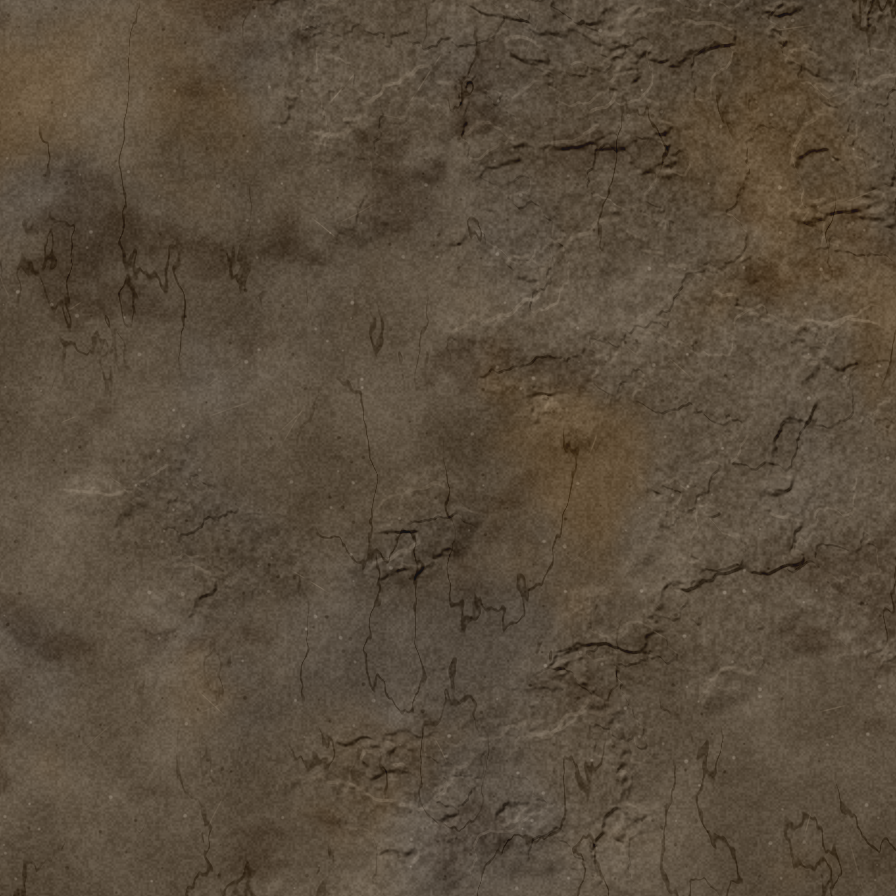
A WebGL 2 fragment shader for this texture:

```glsl
#version 300 es
precision highp float;
uniform vec2 u_resolution;
out vec4 outColor;

float hash(vec2 p) {
  vec3 v = fract(vec3(p.xyx) * 0.1031);
  v += dot(v, v.yzx + 33.33);
  return fract((v.x + v.y) * v.z);
}

float noise(vec2 p) {
  vec2 cell = floor(p), f = fract(p);
  f = f * f * (3.0 - 2.0 * f);
  return mix(mix(hash(cell), hash(cell + vec2(1, 0)), f.x),
             mix(hash(cell + vec2(0, 1)), hash(cell + vec2(1, 1)), f.x), f.y);
}

float fbm(vec2 p) {
  float sum = 0.0, amplitude = 0.5;
  for (int i = 0; i < 5; i++) {
    sum += amplitude * noise(p);
    p = mat2(1.6, 1.2, -1.2, 1.6) * p + 19.7;
    amplitude *= 0.5;
  }
  return sum;
}

vec2 warp(vec2 p) {
  return p + 0.05 * vec2(fbm(p * 7.0 + 3.1), fbm(p * 7.0 + 47.4));
}

// Share of flaked surface, heavier toward the right
float brokenness(vec2 p) {
  return smoothstep(0.49, 0.64, fbm(p * 4.0 + 8.3) + 0.1 * (p.x - 0.5));
}

// Flaked ledges and lumps over a gently uneven wall
float relief(vec2 p) {
  vec2 q = warp(p);
  float broken = brokenness(q);
  float ledge = smoothstep(0.50, 0.54, fbm(q * vec2(8.0, 11.0) + 5.2));
  float flake = smoothstep(0.46, 0.49, fbm(q * 17.0 + 31.0));
  float lumps = fbm(q * 24.0 + 11.0);
  return 0.28 * fbm(p * 14.0) + broken * (0.24 * ledge + 0.09 * flake + 0.4 * lumps);
}

// Thin straight scratches, mostly rising to the right
float scratches(vec2 p, float pixel) {
  float total = 0.0;
  p += 0.004 * vec2(noise(p * 18.0), noise(p * 18.0 + 70.0));
  for (int i = 0; i < 34; i++) {
    float id = float(i);
    vec2 center = vec2(hash(vec2(id, 3.7)), hash(vec2(id, 21.3)));
    float angle = mix(0.1, 1.3, hash(vec2(id, 9.1)));
    if (hash(vec2(id, 55.0)) > 0.75) angle = -angle;
    vec2 dir = vec2(cos(angle), sin(angle)), d = p - center;
    float halfLength = mix(0.012, 0.055, hash(vec2(id, 14.9)));
    float along = abs(dot(d, dir)) / halfLength;
    float across = abs(dot(d, vec2(-dir.y, dir.x)));
    float line = 1.0 - smoothstep(0.0, max(0.0014, pixel), across);
    total += line * (1.0 - smoothstep(0.4, 1.0, along)) * mix(0.25, 1.0, hash(vec2(id, 77.0)));
  }
  return min(total, 1.0) * smoothstep(0.2, 0.55, noise(p * 90.0));
}

void main() {
  vec2 p = gl_FragCoord.xy / u_resolution.y;
  float pixel = 1.0 / u_resolution.y;
  vec2 q = warp(p);
  float broken = brokenness(q);

  // Broad tone, faint horizontal bands and mottling
  vec3 color = vec3(0.352, 0.303, 0.242);
  color += 0.13 * (fbm(p * 3.0 + 61.0) - 0.48);
  color += 0.02 * (noise(p * vec2(3.0, 26.0)) - 0.5);
  color += 0.11 * (fbm(q * 13.0 + 90.0) - 0.48);

  // Rust, cool grey and dusty patches
  float rust = smoothstep(0.48, 0.72, fbm(q * 4.5 + 25.0));
  float grey = smoothstep(0.45, 0.68, fbm(q * 3.6 + 73.0));
  float dust = smoothstep(0.52, 0.72, fbm(q * 9.0 + 41.0));
  color += rust * vec3(0.022, -0.002, -0.032);
  color += grey * vec3(-0.008, 0.002, 0.018);
  color += dust * vec3(0.035, 0.034, 0.032);

  // Damp stains
  float stain = smoothstep(0.58, 0.72, fbm(q * vec2(9.0, 13.0) + 120.0));
  color -= stain * vec3(0.055, 0.058, 0.056);

  // Light from the upper left, with deeper shadows than highlights
  float slope = relief(p) - relief(p + 0.003 * vec2(-0.5, 0.86));
  color += vec3(1.0, 0.96, 0.9) * clamp(slope < 0.0 ? 1.15 * slope : 0.7 * slope, -0.18, 0.08);

  // Wrinkled cracks, running mostly upright
  float crackField = abs(fbm(q * vec2(15.0, 6.0) + 150.0) - 0.5);
  float crackZone = smoothstep(0.53, 0.63, fbm(p * 5.0 + 201.0));
  color -= 0.1 * crackZone * (1.0 - smoothstep(0.003, 0.015, crackField));

  // Sandy grain, coarser where the surface is broken
  color += 0.075 * (noise(p * 430.0) - 0.5);
  color += (0.035 + 0.05 * broken) * (noise(p * 210.0 + 9.0) - 0.5);

  // Pale specks and dark pits
  vec2 grid = p * 75.0, cell = floor(grid);
  vec2 offset = 0.25 + 0.5 * vec2(hash(cell + 5.0), hash(cell + 81.0));
  float pick = hash(cell + 130.0);
  float radius = mix(0.06, 0.16, hash(cell + 170.0));
  float edge = 75.0 * pixel;
  float speck = 1.0 - smoothstep(radius - edge, radius + edge, length(fract(grid) - offset));
  color += speck * (0.12 * step(0.965, pick) - 0.08 * step(pick, 0.05));

  color += scratches(p, pixel) * vec3(0.085, 0.08, 0.072);
  outColor = vec4(clamp(color, 0.07, 0.62), 1.0);
}
```
